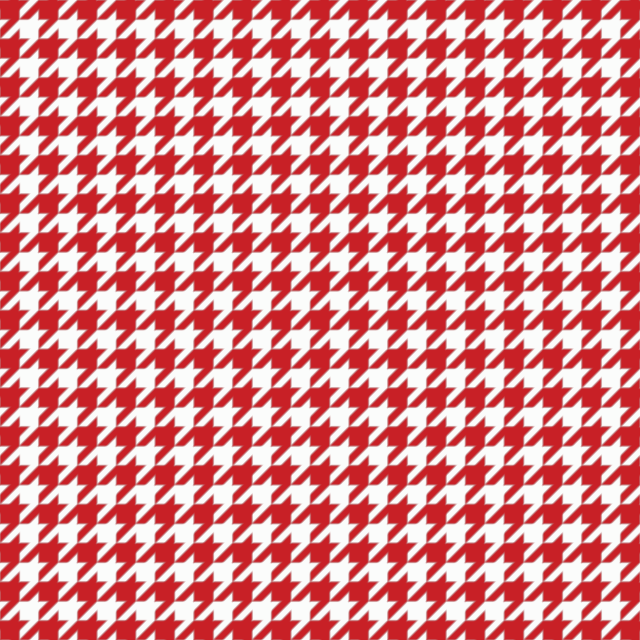
Write a Shadertoy shader that draws this pattern.

```glsl
// Red and white houndstooth, built like woven cloth: two-colour warp and weft
// bands cross, and a diagonal twill wave picks which of them lies on top.
// Soft square waves give the smooth edges; a faint dark rim follows the outline.

const float REPEATS = 16.5;          // cells across and down
const float EDGE_HALF_WIDTH = 0.0023; // in canvas units
const float RIM_DARKNESS = 0.11;

const vec3 RED = vec3(0.785, 0.125, 0.15);
const vec3 WHITE = vec3(0.985, 0.99, 0.985);

// Period 1: one on the first half, zero on the second, with softened steps.
float softSquareWave(float phase, float halfWidth) {
    float signedDistance = abs(fract(phase - 0.25) - 0.5) - 0.25;
    return smoothstep(-halfWidth, halfWidth, signedDistance);
}

// Red coverage of the weave; cell.y runs downward.
float houndstooth(vec2 cell, float halfWidth) {
    float warp = softSquareWave(cell.x, halfWidth);
    float weft = softSquareWave(cell.y, halfWidth);

    // The twill phase has gradient length 2 * sqrt(2), so its edge scales too.
    float twillPhase = 2.0 * (cell.x + cell.y);
    float weftOnTop = softSquareWave(twillPhase, halfWidth * 2.0 * sqrt(2.0));
    return mix(warp, weft, weftOnTop);
}

// Blend of both colours, slightly darker halfway through an edge.
vec3 dyeColor(float redAmount) {
    float rim = 4.0 * redAmount * (1.0 - redAmount);
    return mix(WHITE, RED, redAmount) * (1.0 - RIM_DARKNESS * rim);
}

void mainImage(out vec4 fragColor, in vec2 fragCoord) {
    vec2 uv = fragCoord / iResolution.y;
    vec2 cell = REPEATS * vec2(uv.x, 1.0 - uv.y);

    // Never sharper than a pixel
    float halfWidth = REPEATS * max(EDGE_HALF_WIDTH, 0.7 / iResolution.y);

    fragColor = vec4(dyeColor(houndstooth(cell, halfWidth)), 1.0);
}
```
